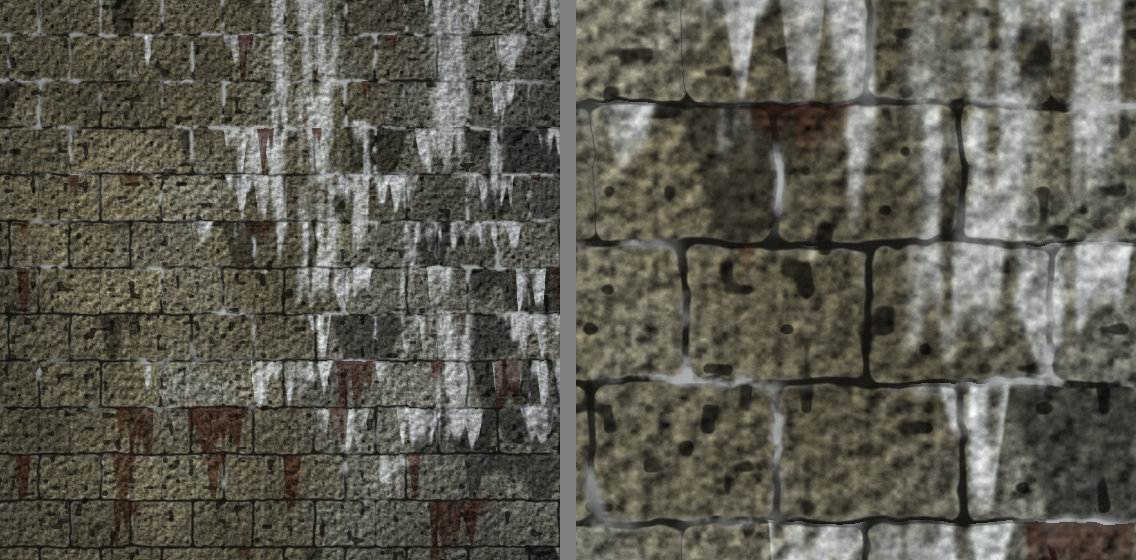
Left, the full canvas; right, a detail of the centre.
Reproduce this texture procedurally as a Shadertoy shader.

```glsl
// A weathered wall of grey-brown blocks in running bond: worn joints, pale lime
// runs, rust and soot. Blocks come from a warped grid with rounded cells; stains
// are noise curtains that hang from each course, over a few long lime washes.

#define ROWS 12.03
#define COLS 9.15
#define JOINT 0.0017
#define CORNER 0.009
#define GRAIN 1.3
#define BLOCK_WARM vec3(0.365, 0.345, 0.275)
#define BLOCK_COOL vec3(0.335, 0.335, 0.305)
#define LIME vec3(0.74, 0.76, 0.765)
#define RUST vec3(0.17, 0.085, 0.05)
#define SHADOW vec3(0.065, 0.065, 0.052)

// Long lime washes: centre x, half width, lower end, upper end
const vec4 WASHES[9] = vec4[9](
    vec4(0.498, 0.017, 0.54, 1.10), vec4(0.570, 0.038, 0.44, 1.10),
    vec4(0.803, 0.035, 0.70, 1.10), vec4(0.645, 0.018, 0.55, 0.79),
    vec4(0.727, 0.012, 0.41, 0.59), vec4(0.808, 0.036, 0.21, 0.45),
    vec4(0.885, 0.018, 0.62, 0.78), vec4(0.455, 0.015, 0.62, 0.78),
    vec4(0.425, 0.012, 0.53, 0.61));

float hash(vec2 p) {
    return fract(sin(dot(p, vec2(127.1, 311.7))) * 43758.55);
}

float noise(vec2 p) {
    vec2 i = floor(p), f = fract(p);
    f = f * f * (3.0 - 2.0 * f);
    return mix(mix(hash(i), hash(i + vec2(1, 0)), f.x),
               mix(hash(i + vec2(0, 1)), hash(i + vec2(1, 1)), f.x), f.y);
}

float fbm(vec2 p) {
    float sum = 0.0, amp = 0.533;
    for (int i = 0; i < 4; i++) {
        sum += amp * noise(p);
        p = p * 2.03 + 17.3;
        amp *= 0.5;
    }
    return sum;
}

// Ragged stain hanging from the top of a course; drop runs 0..1 down the course
float runoff(float x, float row, float drop, float freq, float seed, float cover) {
    float cluster = noise(vec2(x * freq, row * 7.0 + seed));
    float ragged = noise(vec2(x * freq * 5.0, row * 5.0 + seed + 40.0));
    float len = smoothstep(1.0 - cover, 1.16 - cover, cluster) * (0.3 + 0.85 * ragged);
    return smoothstep(0.0, 0.24, len - drop);
}

float limeWash(vec2 p) {
    float wash = 0.0;
    float fray = noise(vec2(p.x * 90.0, 3.0)) * 0.07;
    float sway = (noise(p * vec2(30.0, 22.0)) - 0.5) * 0.016;
    for (int i = 0; i < 9; i++) {
        vec4 w = WASHES[i];
        float side = 1.0 - smoothstep(w.y * 0.55, w.y * 1.15, abs(p.x + sway - w.x));
        float ends = smoothstep(w.z, w.z + 0.05, p.y - fray + 0.03)
                   * (1.0 - smoothstep(w.w - 0.01, w.w, p.y));
        wash = max(wash, side * ends);
    }
    return wash;
}

void mainImage(out vec4 fragColor, in vec2 fragCoord) {
    vec2 p = fragCoord / iResolution.xy;
    float px = 1.0 / iResolution.y;

    // Running bond on a slightly warped grid
    vec2 q = p + 0.005 * (vec2(noise(p * 25.0), noise(p * 25.0 + 40.0)) - 0.5)
               + 0.003 * (vec2(noise(p * 120.0), noise(p * 120.0 + 70.0)) - 0.5);
    float v = (1.0 - q.y) * ROWS + 0.25;
    float row = floor(v);
    float u = q.x * COLS - 0.143 - 0.5 * (1.0 - mod(row, 2.0));
    vec2 block = vec2(floor(u), row);
    vec2 f = vec2(fract(u), fract(v));

    // Distance to the block outline; some upright joints are nearly filled
    vec2 edge = (0.5 - abs(f - 0.5)) / vec2(COLS, ROWS);
    edge.x += 0.0022 * step(0.78, hash(vec2(floor(u + 0.5), row + 9.0)));
    float d = CORNER - length(max(CORNER - edge, 0.0));
    float gap = 1.0 - smoothstep(JOINT - px, JOINT + px + 0.0008, d);
    float rim = 1.0 - smoothstep(0.002, 0.0075, d);

    // Stone: tone per block, broad mottling, embossed grain and pits
    float broad = fbm(p * 6.0);
    float rough = fbm(p * 60.0 + 5.0);
    float emboss = fbm(p * 120.0) - fbm(p * 120.0 + vec2(0.45, -0.5));
    float fine = noise(p * 310.0) - 0.5;
    vec3 col = mix(BLOCK_WARM, BLOCK_COOL, smoothstep(0.3, 0.75, p.x + broad - 0.5));
    col *= (0.87 + 0.22 * hash(block)) * (0.65 + 0.7 * broad);
    col *= 1.0 + GRAIN * emboss + 0.5 * fine;
    col *= 1.0 - 0.6 * smoothstep(0.78, 0.9, noise(p * 85.0));

    // Soot beneath the courses, mostly on the right
    float soot = runoff(p.x, row, f.y * 0.7, 9.0, 211.0, 0.18 + 0.22 * smoothstep(0.55, 0.8, p.x));
    col *= 1.0 - 0.4 * soot;

    // Chipped pale rims and joints: limy above, dark and open below
    float limy = smoothstep(0.4, 0.66, fbm(p * 14.0 + 31.0) + 0.45 * (p.y - 0.55) + 0.12 * (p.x - 0.5));
    col = mix(col, LIME * 0.8, rim * smoothstep(0.42, 0.7, rough) * (0.3 + 0.35 * limy));
    col = mix(col, mix(SHADOW, LIME * 0.85, limy * smoothstep(0.3, 0.6, rough)), gap * 0.9);

    // Lime runs and washes, broken up by streaks
    float cover = 0.13 + 0.32 * smoothstep(0.3, 0.48, p.x) * smoothstep(0.0, 0.35, p.y);
    float run = runoff(p.x, row, f.y, 19.0, 101.0, cover);
    float streak = 0.6 * noise(p * vec2(110.0, 14.0)) + 0.4 * rough;
    float lime = max(run, limeWash(p) * 0.85) * smoothstep(0.2, 0.62, streak);
    col = mix(col, LIME * (0.95 + 0.6 * emboss + 0.25 * fine), lime * 0.88 * (1.0 - 0.45 * gap));

    // Rust, heavier near the foot of the wall
    float rust = runoff(p.x, row, f.y * 0.8, 23.0, 307.0, 0.16 + 0.14 * (1.0 - smoothstep(0.1, 0.45, p.y)));
    col = mix(col, RUST * (1.0 + emboss + fine), rust * (0.4 + 0.6 * rough) * 0.85);

    // Darkened corners
    vec2 c = p - vec2(0.52, 0.5);
    col *= 1.08 - 0.55 * dot(c, c);
    fragColor = vec4(clamp(col, 0.0, 1.0), 1.0);
}
```
